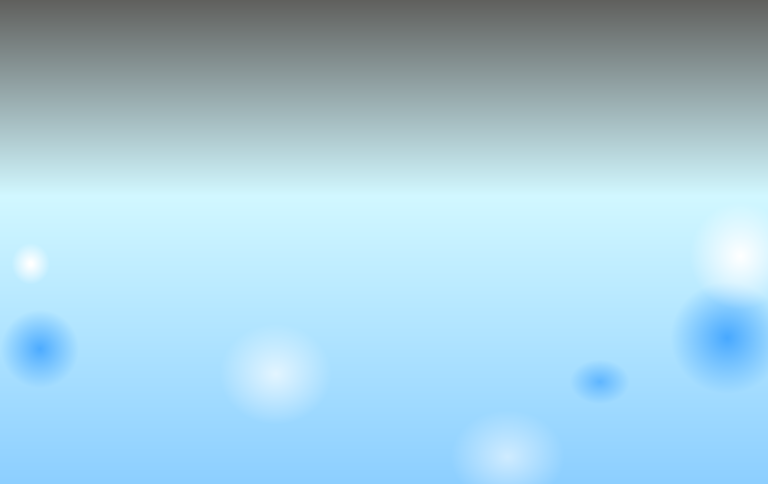
Give the GLSL for this background, as a Shadertoy shader.

```glsl
// A grey-to-pale-cyan sky above a pale-to-deeper blue field, with soft glows.
// Two linear ramps meet at a horizon; elliptical glows with a linear falloff
// are blended over them, blue ones first and white ones on top.

const float HORIZON = 0.595;
const vec3 SKY_TOP = vec3(0.375, 0.375, 0.365);
const vec3 HORIZON_CYAN = vec3(0.82, 0.97, 1.0);
const vec3 FIELD_BASE = vec3(0.55, 0.81, 1.0);
const vec3 GLOW_BLUE = vec3(0.28, 0.66, 1.0);
const vec3 GLOW_WHITE = vec3(1.0);

const int BLUE_COUNT = 3;
const int GLOW_COUNT = 7;

// Each glow: centre (xy) and radii (zw), as fractions of the canvas
const vec4 GLOWS[GLOW_COUNT] = vec4[GLOW_COUNT](
    vec4(0.052, 0.279, 0.051, 0.081),
    vec4(0.781, 0.211, 0.039, 0.046),
    vec4(0.947, 0.302, 0.074, 0.116),
    vec4(0.040, 0.455, 0.025, 0.043),
    vec4(0.359, 0.227, 0.073, 0.104),
    vec4(0.661, 0.056, 0.074, 0.097),
    vec4(0.964, 0.471, 0.066, 0.110));

const float STRENGTHS[GLOW_COUNT] = float[GLOW_COUNT](
    0.95, 0.75, 1.0, 1.1, 0.68, 0.56, 1.0);

// Two ramps that meet at the horizon
vec3 backdrop(float height, float horizon) {
    vec3 field = mix(FIELD_BASE, HORIZON_CYAN, height / horizon);
    vec3 sky = mix(HORIZON_CYAN, SKY_TOP, (height - horizon) / (1.0 - horizon));
    return height < horizon ? field : sky;
}

// Opacity of an elliptical glow, fading linearly to its rim
float glowOpacity(vec2 point, vec2 centre, vec2 radii, float strength) {
    float reach = length((point - centre) / radii);
    return clamp(strength * (1.0 - reach), 0.0, 1.0);
}

void mainImage(out vec4 fragColor, in vec2 fragCoord) {
    vec2 uv = fragCoord / iResolution.xy;
    vec3 color = backdrop(uv.y, HORIZON);

    // Blend the glows from back to front
    for (int i = 0; i < GLOW_COUNT; i++) {
        vec3 tint = i < BLUE_COUNT ? GLOW_BLUE : GLOW_WHITE;
        float opacity = glowOpacity(uv, GLOWS[i].xy, GLOWS[i].zw, STRENGTHS[i]);
        color = mix(color, tint, opacity);
    }

    fragColor = vec4(color, 1.0);
}
```
